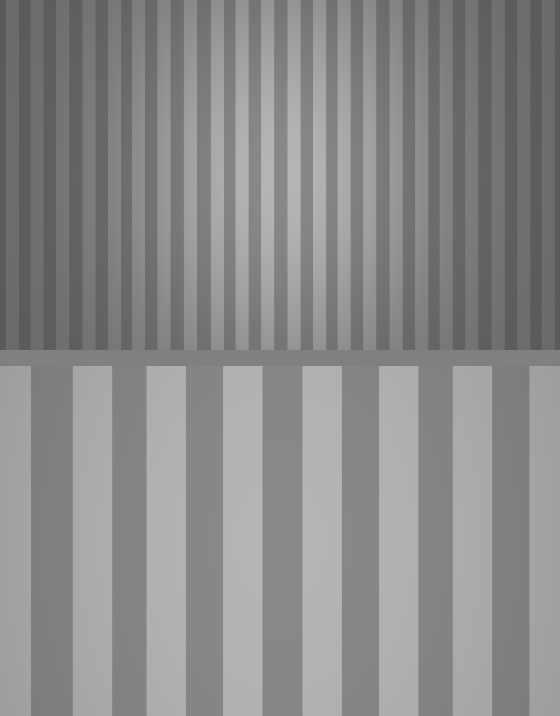
Top, the full canvas; bottom, a detail of the centre.
Reproduce this pattern procedurally as a Shadertoy shader.

```glsl
// Vertical two-tone grey stripes, slightly uneven, lit by a soft central glow.

const float STRIPE_COUNT = 21.943;   // stripe periods across the canvas
const float FIRST_EDGE   = 0.23;     // left margin, in periods
const float LIGHT_WIDTH  = 0.514;    // light share of one period
const vec2  GLOW_RADIUS  = vec2(0.302, 0.677);

// Small sideways offset of each stripe, in periods
float stripeShift(float index) {
    float pairWobble = mod(index + 1.0, 4.0) < 2.0 ? 0.0186 : -0.0186;
    float drift = index < 4.5 ? -0.017 : (index < 7.5 ? -0.043 : 0.017);
    return pairWobble + drift;
}

// Antialiased coverage of the light stripes
float lightStripe(float x, float periods, float pixelWidth) {
    float u = x * periods - FIRST_EDGE;
    float index = floor(u + 0.25);
    float fromCenter = abs(u - index - stripeShift(index) - 0.5 * LIGHT_WIDTH);
    float inside = 0.5 * LIGHT_WIDTH - fromCenter;
    return clamp(0.5 + inside / (pixelWidth * periods), 0.0, 1.0);
}

// Elliptical Gaussian falloff
float softGlow(vec2 p, vec2 center, vec2 radius) {
    vec2 d = (p - center) / radius;
    return exp(-dot(d, d));
}

void mainImage(out vec4 fragColor, in vec2 fragCoord) {
    vec2 uv = fragCoord / iResolution.xy;
    float glow = softGlow(uv, vec2(0.5), GLOW_RADIUS);

    // Each tone brightens towards the centre
    float darkTone  = 0.345 + 0.19 * glow;
    float lightTone = 0.40 + 0.31 * glow;

    float stripe = lightStripe(uv.x, STRIPE_COUNT, 1.0 / iResolution.x);
    fragColor = vec4(vec3(mix(darkTone, lightTone, stripe)), 1.0);
}
```
